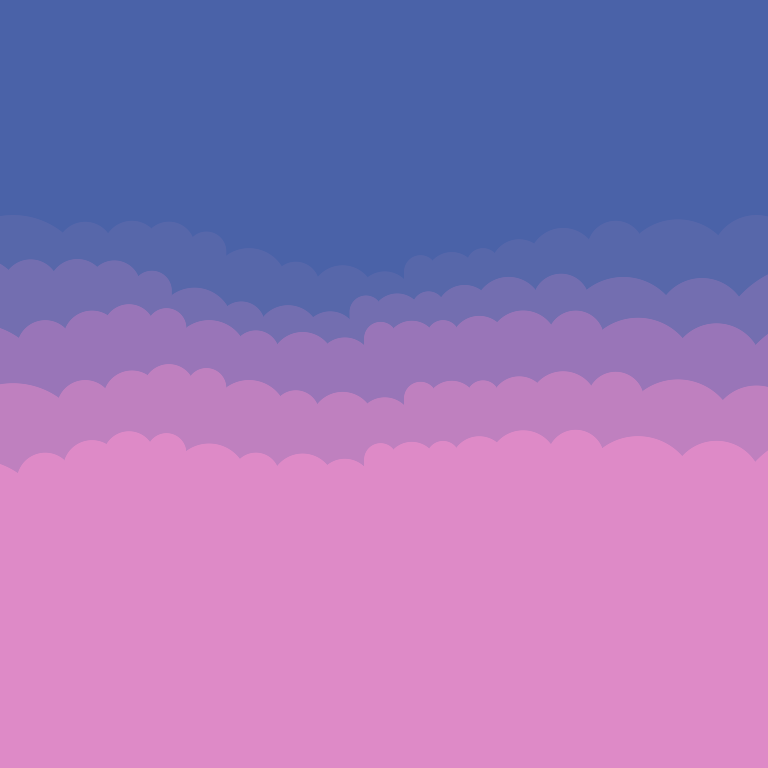
Write a Shadertoy shader that draws this background.

```glsl
// Five banks of flat, round-topped clouds, fading from blue dusk to pink.
// Each bank is a row of domed columns joined together. Layered sines set
// their spacing, height and radius, and every bank shifts and bows that row.

const float TAU = 6.2831853;
const int BANKS = 5;
const int HALF_ROW = 9;            // puffs on either side of the valley
const float ROW_SCALE = 8.0;       // puffs from the valley to the canvas edge
const float PUFF_RADIUS = 0.66;    // as a share of the local spacing
const float RADIUS_VARIATION = 0.3;
const float NOTCH_DEPTH = 0.0143;  // extra dip at the valley
const float EDGE_LIFT = 0.0156;    // rise towards both canvas edges

const vec3 SKY = vec3(0.290, 0.385, 0.660);
const vec3 BANK_COLOR[BANKS] = vec3[](
    vec3(0.340, 0.402, 0.668),
    vec3(0.450, 0.430, 0.690),
    vec3(0.600, 0.460, 0.720),
    vec3(0.750, 0.500, 0.750),
    vec3(0.870, 0.540, 0.780));

// Per bank: valley x, valley y, bow of the left side, bow of the right side
const vec4 BANK_SHAPE[BANKS] = vec4[](
    vec4(0.501, 0.646,  0.038,  0.038),
    vec4(0.430, 0.594,  0.042,  0.008),
    vec4(0.449, 0.560, -0.017, -0.017),
    vec4(0.501, 0.482, -0.017, -0.020),
    vec4(0.449, 0.402, -0.036, -0.012));

// Horizontal place of puff t, counted from the valley; wider near the edges
float puffOffset(float t) {
    float s = t / ROW_SCALE;
    return 0.406 * s + 0.078 * s * pow(s * s, 3.0)
         - 0.0143 * (1.0 - cos(TAU * s));
}

// Height of the top of puff t above the valley
float puffTop(float t, vec2 bow) {
    float s = t / ROW_SCALE;
    float swell = 0.026 - 0.018 * cos(TAU * t / 10.0);
    float ripple = 0.0104 * (1.0 - s * s) * cos(TAU * (t - 0.8) / 6.0);
    float notch = NOTCH_DEPTH * exp(-4.0 * t * t);
    float edge = EDGE_LIFT * pow(s * s, 4.0);
    return swell + ripple - notch + edge + (s < 0.0 ? bow.x : bow.y) * s * s;
}

// Signed distance to a column with a round top, endless downwards
float domeDistance(vec2 p, float radius) {
    return length(vec2(p.x, max(p.y, 0.0))) - radius;
}

float bankDistance(vec2 p, vec4 shape) {
    float nearest = 1e3;
    for (int i = -HALF_ROW; i <= HALF_ROW; i++) {
        float t = float(i);
        float spacing = puffOffset(t + 0.5) - puffOffset(t - 0.5);
        float variation = 1.0 + RADIUS_VARIATION * cos(TAU * (t - 2.0) / 2.5);
        float radius = PUFF_RADIUS * spacing * variation;
        vec2 center = shape.xy
                    + vec2(puffOffset(t), puffTop(t, shape.zw) - radius);
        nearest = min(nearest, domeDistance(p - center, radius));
    }
    return nearest;
}

void mainImage(out vec4 fragColor, in vec2 fragCoord) {
    vec2 p = fragCoord / iResolution.y;
    float halfPixel = 0.5 / iResolution.y;
    vec3 color = SKY;

    // Paint from the far bank to the near one
    for (int i = 0; i < BANKS; i++) {
        float d = bankDistance(p, BANK_SHAPE[i]);
        float cover = 1.0 - smoothstep(-halfPixel, halfPixel, d);
        color = mix(color, BANK_COLOR[i], cover);
    }
    fragColor = vec4(color, 1.0);
}
```
